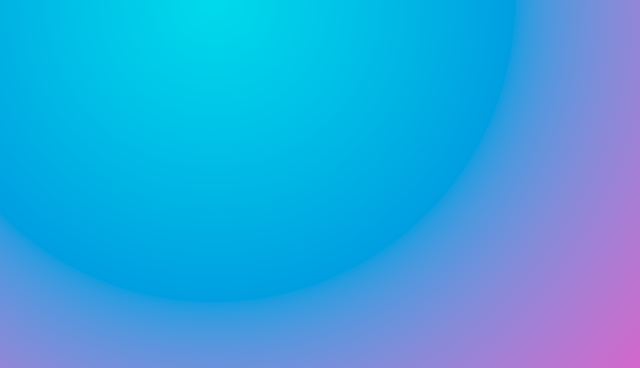
This background is drawn by a WebGL 2 fragment shader. Its source:

```glsl
#version 300 es
precision highp float;

uniform vec2 u_resolution;
out vec4 outColor;

// Blend in approximately linear light (gamma 2).
vec3 mixLight(vec3 a, vec3 b, float t) {
    return sqrt(mix(a * a, b * b, clamp(t, 0.0, 1.0)));
}

void main() {
    vec2 p = gl_FragCoord.xy / u_resolution.y;
    float aspect = u_resolution.x / u_resolution.y;

    // Distance from the glow on the top edge, 1.0 at the lower right corner.
    vec2 center = vec2(aspect / 3.0, 1.0);
    float d = distance(p, center) / distance(vec2(aspect, 0.0), center);

    vec3 cyan = vec3(0.0, 0.855, 0.925);
    vec3 blue = vec3(0.0, 0.62, 0.88);
    vec3 pink = vec3(0.83, 0.40, 0.80);

    // Cyan disc darkening to its rim, then a halo fading to pink.
    float rim = 0.535;
    vec3 color = mixLight(cyan, blue, d / rim);
    color = mixLight(color, pink, (d - rim) / (1.0 - rim));

    outColor = vec4(color, 1.0);
}
```
